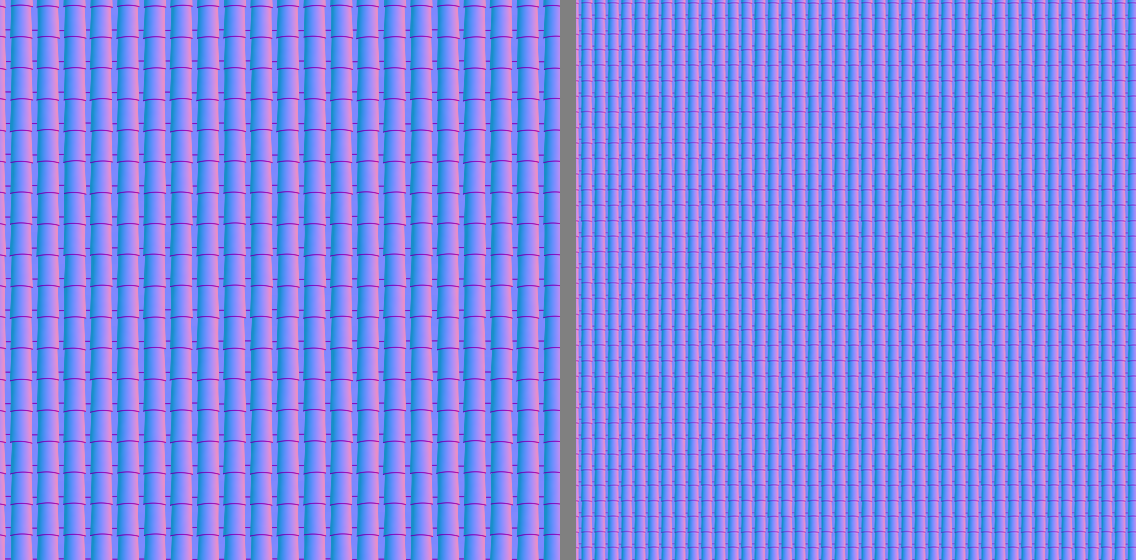
Left: one tile. Right: repeated 2 by 2.
Reproduce this texture map procedurally as a three.js fragment shader.

```glsl
varying vec2 vUv;

#define GRID vec2(21.0, 18.0)       // tiles across and up
#define PHASE vec2(0.80, 0.78)      // tile axis and lip position inside a cell
#define HALF_WIDTH vec2(0.420, 0.365) // at the lip, at the upper end
#define ROUNDNESS 0.95              // sideways slope at the tile flank
#define MAX_SLOPE 0.82
#define LIP 0.038                   // thickness of the tile end, in rows
#define SAG 0.045                   // drop of the lip toward its corners
#define PAN_EDGE 0.03               // height of the gutter joints in a row
#define JITTER 0.016                // placement variation between tiles
#define TILT 0.05                   // slope variation between tiles
#define GRAIN 0.02
#define SOFT 0.0009                 // edge softness, in canvas units

vec2 hash2(vec2 id) {
  vec3 h = fract(id.xyx * vec3(0.1031, 0.1030, 0.0973));
  h += dot(h, h.yzx + 33.33);
  return fract((h.xx + h.yz) * h.zy) * 2.0 - 1.0;
}

// Gradient noise wrapping after a whole period
float corner(vec2 cell, vec2 offset, vec2 f, vec2 period) {
  return dot(hash2(mod(cell + offset, period) + 7.0), f - offset);
}

float gradientNoise(vec2 p, vec2 period) {
  vec2 cell = floor(p);
  vec2 f = p - cell;
  vec2 w = f * f * f * (f * (f * 6.0 - 15.0) + 10.0);
  float low = mix(corner(cell, vec2(0.0, 0.0), f, period),
                  corner(cell, vec2(1.0, 0.0), f, period), w.x);
  float high = mix(corner(cell, vec2(0.0, 1.0), f, period),
                   corner(cell, vec2(1.0, 1.0), f, period), w.x);
  return mix(low, high, w.y);
}

float cover(float d, float soft) {
  return smoothstep(-soft, soft, d);
}

// Unit normal from its sideways and upward parts, packed as a colour
vec3 packNormal(vec2 slope) {
  float z = sqrt(max(1.0 - dot(slope, slope), 0.0));
  return vec3(slope, z) * 0.5 + 0.5;
}

// Flat gutter tiles seen between the columns
vec3 panColor(vec2 p, vec2 soft, float grain) {
  vec2 id = floor(vec2(p.x - PHASE.x, p.y - PAN_EDGE + 0.5));
  vec2 vary = hash2(mod(id, GRID) + 61.0);
  float y = p.y - PAN_EDGE - id.y + vary.y * JITTER;
  float joint = cover(LIP * 0.5 - abs(y), soft.y);
  vec3 flatPan = packNormal(vec2(-0.02 + vary.x * 0.02, 0.07) + grain);
  return mix(flatPan, packNormal(vec2(0.05, -0.88)), joint);
}

// One barrel tile laid over the colour below it
vec3 layTile(vec3 below, vec2 q, vec2 id, vec2 soft, float grain) {
  vec2 wrapped = mod(id, GRID);
  vec2 shift = hash2(wrapped + 17.0) * JITTER;
  vec2 tilt = hash2(wrapped + 113.0);
  float halfWidth = mix(HALF_WIDTH.x, HALF_WIDTH.y, clamp(q.y, 0.0, 1.0));
  float x = q.x - shift.x - tilt.x * JITTER * (q.y - 0.5);
  float t = x / halfWidth;
  float above = q.y + SAG * (t * t - 0.5) - shift.y - tilt.x * JITTER * t;

  // Rounded body and downward-facing end
  float across = clamp(ROUNDNESS * t - 0.02 + tilt.y * TILT + grain, -MAX_SLOPE, MAX_SLOPE);
  vec3 body = packNormal(vec2(across, 0.12 + grain));
  vec3 lip = packNormal(vec2(0.06 + 0.42 * clamp(t, -1.0, 1.0), -0.86));
  vec3 color = mix(lip, body, cover(above - LIP, soft.y));

  float mask = cover(halfWidth - abs(x), soft.x) * cover(above, soft.y);
  return mix(below, color, mask);
}

void main() {
  vec2 p = vUv * GRID;
  vec2 soft = SOFT * GRID;
  float grain = GRAIN * gradientNoise(p * 4.0, GRID * 4.0);
  vec3 color = panColor(p, soft, grain);

  // Upper rows overlap the rows beneath them
  vec2 base = floor(p - PHASE + vec2(0.5, 0.0));
  for (int i = -1; i <= 1; i++) {
    vec2 id = base + vec2(0.0, float(i));
    color = layTile(color, p - PHASE - id, id, soft, grain);
  }
  gl_FragColor = vec4(color, 1.0);
}
```
